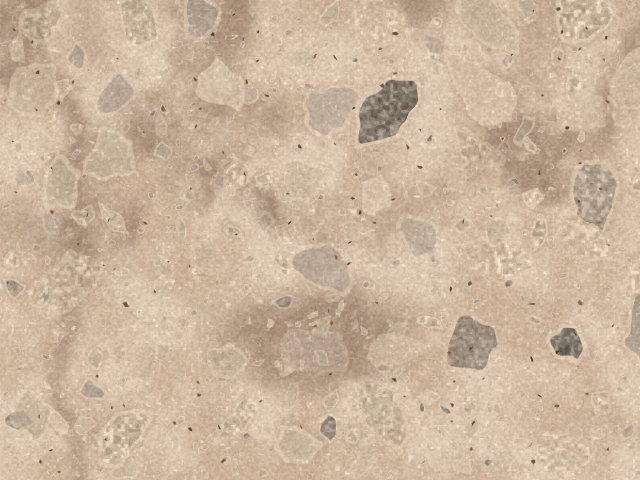
This texture is drawn by a Shadertoy shader. Its source:

```glsl
// Polished beige limestone conglomerate: sandy ground, brown stains, pebbles and dark specks.

struct Grain {
    float dist;   // signed distance to the edge, in canvas heights
    vec2 local;   // position inside the grain, in radii
    vec3 rnd;     // random traits
};

// Integer hash (pcg3d)
vec3 hash3(vec2 cell, int seed) {
    uvec3 v = uvec3(ivec3(ivec2(cell), seed)) * 1664525u + 1013904223u;
    v.x += v.y * v.z; v.y += v.z * v.x; v.z += v.x * v.y;
    v ^= v >> 16u;
    v.x += v.y * v.z; v.y += v.z * v.x; v.z += v.x * v.y;
    return vec3(v >> 8u) / 16777216.0;
}

float noise(vec2 p) {
    vec2 i = floor(p), f = fract(p);
    f = f * f * (3.0 - 2.0 * f);
    return mix(mix(hash3(i, 1).x, hash3(i + vec2(1, 0), 1).x, f.x),
               mix(hash3(i + vec2(0, 1), 1).x, hash3(i + vec2(1, 1), 1).x, f.x), f.y);
}

float fbm(vec2 p) {
    float sum = 0.0, amp = 0.5;
    for (int i = 0; i < 5; i++) {
        sum += amp * noise(p);
        p = mat2(1.6, 1.2, -1.2, 1.6) * p + 7.3;
        amp *= 0.5;
    }
    return sum;
}

mat2 rotate(float a) {
    return mat2(cos(a), sin(a), -sin(a), cos(a));
}

// Irregular six-sided outline with softened corners
float chip(vec2 q, vec2 cell, int seed) {
    float d = -1.0;
    for (int i = 0; i < 6; i++) {
        vec3 h = hash3(cell, seed + 17 * (i + 1));
        float a = (float(i) + 0.8 * h.x) * 1.0472;
        float side = dot(q, vec2(cos(a), sin(a))) - mix(0.6, 1.05, h.y);
        float k = max(0.16 - abs(d - side), 0.0) / 0.16;
        d = max(d, side) + k * k * 0.04;
    }
    return d;
}

// Nearest grain of a jittered grid
Grain scatter(vec2 p, float cells, float presence, vec2 radii, int seed) {
    Grain best = Grain(1.0, vec2(0), vec3(0));
    for (int n = 0; n < 9; n++) {
        vec2 cell = floor(p * cells) + vec2(n % 3, n / 3) - 1.0;
        vec3 place = hash3(cell, seed), traits = hash3(cell, seed + 5);
        if (place.z > presence) continue;
        float radius = mix(radii.x, radii.y, traits.x);
        vec2 q = (p * cells - cell - 0.2 - 0.6 * place.xy) / radius;
        if (dot(q, q) > 9.0) continue;
        float stretch = mix(0.68, 1.0, traits.y);
        q = rotate(traits.z * 6.2832) * q * vec2(stretch, 1.0 / stretch);
        float d = chip(q, cell, seed) * radius / cells;
        if (d < best.dist) best = Grain(d, q, hash3(cell, seed + 9));
    }
    return best;
}

// Brown stains: a vein, a bowl-shaped band, a patch and loose clouds
float stains(vec2 p) {
    vec2 w = p + 0.13 * (vec2(fbm(p * 5.0), fbm(p * 5.0 + 31.0)) - 0.5);
    float vein = abs(w.x - 0.145 + 0.09 * smoothstep(0.6, 1.05, w.y));
    float bowl = abs(length((w - vec2(0.66, 0.98)) * vec2(0.9, 1.0)) - 0.42);
    float patchDist = length((w - vec2(0.65, 0.3)) / vec2(0.24, 0.13));
    float s = 0.55 * exp(-vein * vein * 2200.0) + 0.28 * exp(-bowl * bowl * 900.0);
    s += 0.8 * smoothstep(1.15, 0.4, patchDist);
    s += 0.75 * smoothstep(0.5, 0.72, fbm(w * 4.5 + 12.0)) * smoothstep(0.3, 0.6, p.y);
    return clamp(s * (0.55 + 0.9 * fbm(p * 22.0)), 0.0, 0.85);
}

// Lay one grain over the ground, with its pale rim
vec3 layGrain(vec3 col, Grain g, vec2 p, float rim, float soft) {
    float kind = g.rnd.x;
    vec3 body = mix(vec3(0.75, 0.68, 0.58), vec3(0.85, 0.77, 0.67), g.rnd.y);
    if (kind > 0.72) body = mix(vec3(0.65, 0.59, 0.53), vec3(0.76, 0.69, 0.62), g.rnd.y);
    if (kind > 0.965) body = vec3(0.47, 0.43, 0.39);
    body += 0.025 * g.local.x + 0.07 * (fbm(p * 28.0) - 0.48);

    // Crystalline grains carry white and tan dots
    float crystal = step(0.38, kind) * step(kind, 0.66) + step(0.94, kind);
    float dots = noise(p * 125.0 + 40.0);
    body += crystal * (0.14 * smoothstep(0.58, 0.8, dots) - 0.09 * smoothstep(0.4, 0.2, dots));

    float halo = smoothstep(rim * 4.0, rim, g.dist) * step(0.55, g.rnd.z);
    col = mix(col, vec3(0.72, 0.61, 0.51), 0.3 * halo);
    float band = smoothstep(rim, 0.4 * rim, abs(g.dist - 0.5 * rim));
    col = mix(col, vec3(0.88, 0.80, 0.71), band * mix(0.25, 0.75, g.rnd.z));
    return mix(col, body, smoothstep(soft, -soft, g.dist) * mix(0.5, 0.95, g.rnd.z));
}

void mainImage(out vec4 fragColor, in vec2 fragCoord) {
    vec2 p = fragCoord / iResolution.y;
    float soft = max(0.0016, 0.8 / iResolution.y);
    vec2 rough = p + 0.012 * (vec2(noise(p * 42.0), noise(p * 42.0 + 9.0)) - 0.5);

    // Cream and tan ground
    vec3 col = mix(vec3(0.80, 0.70, 0.60), vec3(0.865, 0.785, 0.695), smoothstep(0.25, 0.65, fbm(p * 9.0)));
    col = mix(col, vec3(0.63, 0.525, 0.445), stains(p));

    // Grains from fine to coarse
    col = layGrain(col, scatter(rough, 36.0, 0.4, vec2(0.1, 0.28), 300), p, 0.002, soft);
    col = layGrain(col, scatter(rough, 14.0, 0.5, vec2(0.12, 0.34), 200), p, 0.004, soft);
    col = layGrain(col, scatter(rough, 5.5, 0.85, vec2(0.17, 0.37), 100), p, 0.007, soft);

    // Sandy texture and pale flecks
    col += 0.075 * (noise(p * 190.0) - 0.5) + 0.065 * (noise(p * 330.0) - 0.5);
    col += vec3(0.07, 0.075, 0.08) * smoothstep(0.78, 0.95, noise(p * 150.0 + 70.0));

    // Rusty to black specks
    Grain speck = scatter(rough, 21.0, 0.2, vec2(0.04, 0.1), 400);
    vec3 rust = mix(vec3(0.20, 0.15, 0.13), vec3(0.52, 0.33, 0.22), speck.rnd.x);
    col = mix(col, rust, 0.85 * smoothstep(soft, -soft, speck.dist));

    fragColor = vec4(clamp(col, 0.0, 1.0), 1.0);
}
```
